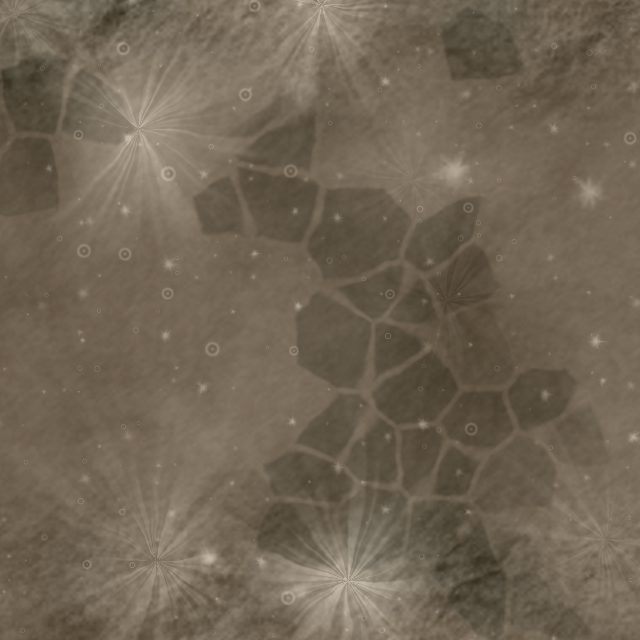
Write a WebGL 2 fragment shader that draws this texture.

```glsl
#version 300 es
precision highp float;
// Dusty brown icy-moon surface with ray splashes, dark faulted plains and small craters.

#define BASE_TONE 0.398
#define CLOUD_CONTRAST 0.22
#define GRAIN_CONTRAST 0.085
#define PLAIN_DEPTH 0.085
#define PLAIN_SCALE 10.0
#define RAY_STRENGTH 0.85
#define SPOT_STRENGTH 0.22
#define WARM_OFFSET vec3(0.057, 0.0, -0.07)

uniform vec2 u_resolution;
out vec4 fragColor;

// Ray splashes: centre, radius, brightness
const vec4 SPLASHES[8] = vec4[8](
  vec4(0.22, 0.80, 0.085, 0.17), vec4(0.54, 0.09, 0.09, 0.20),
  vec4(0.24, 0.12, 0.11, 0.12), vec4(0.50, 0.99, 0.08, 0.17),
  vec4(0.03, 0.97, 0.08, 0.09), vec4(0.70, 0.53, 0.09, -0.05),
  vec4(0.95, 0.16, 0.12, 0.07), vec4(0.64, 0.72, 0.09, 0.04));

// Dark plains: centre, radius
const vec3 PLAINS[9] = vec3[9](
  vec3(0.60, 0.55, 0.16), vec3(0.66, 0.30, 0.17), vec3(0.43, 0.66, 0.09),
  vec3(0.06, 0.83, 0.11), vec3(0.74, 0.08, 0.11), vec3(0.48, 0.81, 0.07),
  vec3(0.84, 0.38, 0.09), vec3(0.73, 0.97, 0.07), vec3(0.46, 0.24, 0.09));

float hash(vec2 p) {
  return fract(sin(dot(p, vec2(127.1, 311.7))) * 43758.5453);
}

vec2 hash2(vec2 p) {
  return vec2(hash(p), hash(p + 57.3));
}

float noise(vec2 p) {
  vec2 i = floor(p), f = fract(p);
  f = f * f * (3.0 - 2.0 * f);
  return mix(mix(hash(i), hash(i + vec2(1, 0)), f.x),
             mix(hash(i + vec2(0, 1)), hash(i + vec2(1, 1)), f.x), f.y);
}

float fbm(vec2 p) {
  float sum = 0.0, amp = 0.5;
  for (int k = 0; k < 5; k++) {
    sum += amp * noise(p);
    p = mat2(1.6, 1.2, -1.2, 1.6) * p + 11.7;
    amp *= 0.5;
  }
  return sum;
}

// Darkness of the faulted plain at p: angular cells parted by pale lanes
float plains(vec2 p) {
  vec2 q = p * PLAIN_SCALE, base = floor(q), site = base;
  float near = 9.0, next = 9.0;
  for (int y = -1; y <= 1; y++)
    for (int x = -1; x <= 1; x++) {
      vec2 cell = base + vec2(x, y), s = cell + hash2(cell);
      float d = length(q - s);
      if (d < near) { next = near; near = d; site = s; }
      else next = min(next, d);
    }
  float zone = 0.0, soft = 0.0;
  for (int k = 0; k < 9; k++) {
    zone = max(zone, 1.3 - length(site / PLAIN_SCALE - PLAINS[k].xy) / PLAINS[k].z);
    soft = max(soft, 1.0 - length(p - PLAINS[k].xy) / (1.5 * PLAINS[k].z));
  }
  float dark = smoothstep(0.1, 0.5, zone + 0.3 * hash(site) - 0.15);
  float lane = smoothstep(0.02, 0.16, next - near);
  return dark * lane * (0.65 + 0.35 * noise(q * 2.0)) + 0.4 * smoothstep(0.0, 0.6, soft);
}

// Bright core with streaks running outward
float splash(vec2 p, vec4 s) {
  vec2 v = p - s.xy;
  float d = length(v) + 1e-4;
  vec2 dir = v / d;
  float streak = noise(dir * 15.0 + vec2(9.0, -7.0) * d + s.xy * 40.0);
  streak = 0.5 * streak + 0.5 * noise(dir * 5.0 + s.yx * 30.0);
  float reach = s.z * (0.7 + 0.9 * noise(dir * 2.0 + s.xy * 20.0));
  float core = exp(-d * d / (reach * reach));
  float rays = exp(-d / (1.5 * s.z)) * smoothstep(0.35, 0.8, streak);
  return s.w * (0.8 * core + RAY_STRENGTH * rays);
}

// Scattered impact marks: ragged glows, or rings with a central dot
float spots(vec2 p, float scale, float chance, float ringShare) {
  vec2 q = p * scale, cell = floor(q);
  float pick = hash(cell + scale);
  if (pick > chance) return 0.0;
  vec2 v = q - cell - 0.3 - 0.4 * hash2(cell + 3.1);
  float d = length(v) + 1e-4;
  float r = mix(0.05, 0.14, hash(cell + 8.7));
  if (hash(cell + 21.9) < ringShare) {
    float rim = (d - r) / (0.28 * r);
    return 0.55 * exp(-rim * rim) + 0.6 * exp(-d * d / (0.1 * r * r))
         - 0.2 * exp(-d * d / (r * r));
  }
  float ragged = d * (0.65 + 0.7 * noise(v / d * 3.0 + cell) + 0.4 * noise(v * 35.0));
  return (0.35 + 0.65 * hash(cell + 5.5)) * exp(-ragged * ragged / (r * r));
}

void main() {
  vec2 p = gl_FragCoord.xy / min(u_resolution.x, u_resolution.y);
  vec2 warp = vec2(fbm(p * 5.0), fbm(p * 5.0 + 31.0)) - 0.5;

  // Broad clouds of dust
  float tone = BASE_TONE + CLOUD_CONTRAST * (fbm(p * 3.5 + warp * 1.5) - 0.48);

  // Plains and splashes
  float dark = plains(p + 0.09 * warp);
  tone -= PLAIN_DEPTH * dark;
  float glow = 0.0;
  for (int k = 0; k < 8; k++) glow += splash(p + 0.05 * warp, SPLASHES[k]);
  tone += glow;

  // Slanted grain, rougher toward the top and bottom
  float rough = smoothstep(0.22, 0.5, abs(p.y - 0.52)) * (0.5 + noise(p * 6.0));
  vec2 slant = mat2(0.8, -0.6, 0.6, 0.8) * p + 0.04 * warp;
  float grain = 0.6 * noise(slant * vec2(75.0, 130.0)) + 0.4 * noise(p * 190.0) - 0.5;
  tone += GRAIN_CONTRAST * grain * (0.6 + 1.3 * rough);
  tone -= 0.09 * rough * smoothstep(0.52, 0.72, fbm(slant * vec2(12.0, 24.0)));

  // Impact marks in three sizes
  float marks = spots(p, 5.0, 0.3, 0.0) + spots(p + 0.37, 15.0, 0.3, 0.3)
              + 0.7 * spots(p + 0.71, 34.0, 0.2, 0.35);
  tone += SPOT_STRENGTH * marks;

  // Warm brown, cooler in the plains and rough ground
  tone = clamp(tone, 0.2, 0.72);
  float cool = 0.014 * dark + 0.025 * rough * noise(p * 9.0 + 4.0);
  fragColor = vec4(tone + WARM_OFFSET + cool * vec3(-1.0, 0.0, 0.4), 1.0);
}
```
